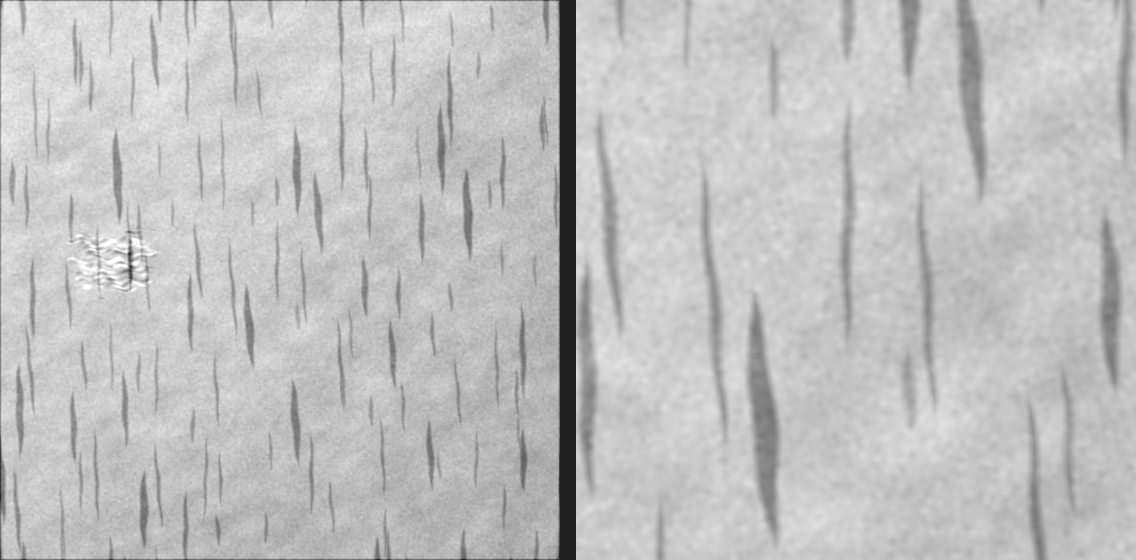
Left: the whole. Right: its middle third, enlarged.
Reproduce this texture procedurally as a Shadertoy shader.

```glsl
vec3 hash3(vec2 cell) {
    vec3 q = fract(cell.xyx * vec3(0.1031, 0.1030, 0.0973));
    q += dot(q, q.yxz + 33.33);
    return fract((q.xxy + q.yzz) * q.zyx);
}

// Cellular noise: a soft bright or dark blob jittered in every cell
float blobs(vec2 p) {
    vec2 cell = floor(p);
    float sum = 0.0;
    for (int j = -1; j <= 1; j++)
    for (int i = -1; i <= 1; i++) {
        vec2 id = cell + vec2(i, j);
        vec3 h = hash3(id + 71.0);
        vec2 d = p - id - h.xy;
        float falloff = max(0.0, 1.0 - dot(d, d));
        sum += (2.0 * h.z - 1.0) * falloff * falloff;
    }
    return sum;
}

// Vertical sliver, pointed at both ends, with a blurred outline
float sliver(vec2 d, float halfLength, float halfWidth) {
    float t = abs(d.y) / halfLength;
    float width = halfWidth * (1.0 - pow(t, 1.7));
    float body = 1.0 - smoothstep(-0.0030, 0.0036, abs(d.x) - width);
    return body * (1.0 - smoothstep(0.75, 1.08, t));
}

// Darkening by slivers scattered over a jittered grid
float slivers(vec2 uv) {
    vec2 grid = vec2(13.0, 9.0);
    vec2 cell = floor(uv * grid);
    float dark = 0.0;
    for (int j = -1; j <= 1; j++)
    for (int i = -1; i <= 1; i++) {
        vec2 id = cell + vec2(i, j);
        vec3 place = hash3(id + 13.0);
        vec3 shape = hash3(id + 157.0);
        vec2 d = uv - (id + place.xy) / grid;
        d.x += d.y * mix(-0.03, 0.10, place.z);
        d.x += 0.0010 * sin(d.y * 90.0 + 6.28 * shape.z);
        float halfLength = 0.024 + 0.068 * shape.x;
        float halfWidth = 0.0022 + 0.0062 * shape.y * shape.y * (0.2 + 0.8 * shape.x);
        float depth = 0.15 + 0.12 * sqrt(shape.y * shape.x) + 0.03 * shape.z;
        dark = max(dark, depth * sliver(d, halfLength, halfWidth));
    }
    return dark;
}

void mainImage(out vec4 fragColor, in vec2 fragCoord) {
    vec2 uv = fragCoord / iResolution.xy;

    // Uneven light, brightest at the upper left
    float grey = 0.787 + 0.12 * (uv.y - 0.5) - 0.085 * (uv.x - 0.5);
    grey += 0.028 * blobs(uv * 5.0);

    // Slanted mottling and fine grain
    vec2 slant = mat2(0.88, -0.47, 0.47, 0.88) * uv;
    grey += 0.036 * blobs(slant * vec2(18.0, 36.0));
    grey += 0.024 * blobs(slant * vec2(50.0, 80.0) + 9.0);
    grey += 0.036 * blobs(uv * 240.0);

    grey -= slivers(uv);

    // Scuffed patch of short, thin horizontal ridges
    vec2 patchPos = uv - vec2(0.203, 0.533);
    vec2 overhang = abs(patchPos) - vec2(0.066, 0.050);
    float ragged = max(overhang.x, overhang.y) + 0.016 * blobs(uv * vec2(50.0, 110.0));
    float scuffed = 1.0 - smoothstep(-0.008, 0.008, ragged);
    float wave = 0.002 * sin(uv.x * 150.0 + uv.y * 90.0);
    float ridges = blobs(vec2(uv.x * 75.0, (uv.y + wave) * 210.0));
    grey += scuffed * (0.02 + 0.22 * ridges);
    grey -= 0.32 * sliver(patchPos - vec2(0.03, -0.005), 0.052, 0.004);

    // Dark rim, wider at the corners of the sides
    vec2 border = min(uv, 1.0 - uv);
    grey -= 0.30 * (1.0 - smoothstep(0.0005, 0.0035, min(border.x, border.y)));
    float corner = pow(abs(2.0 * uv.y - 1.0), 10.0);
    grey -= 0.25 * corner * (1.0 - smoothstep(0.001, 0.009, border.x));

    fragColor = vec4(vec3(clamp(grey, 0.0, 1.0)), 1.0);
}
```
